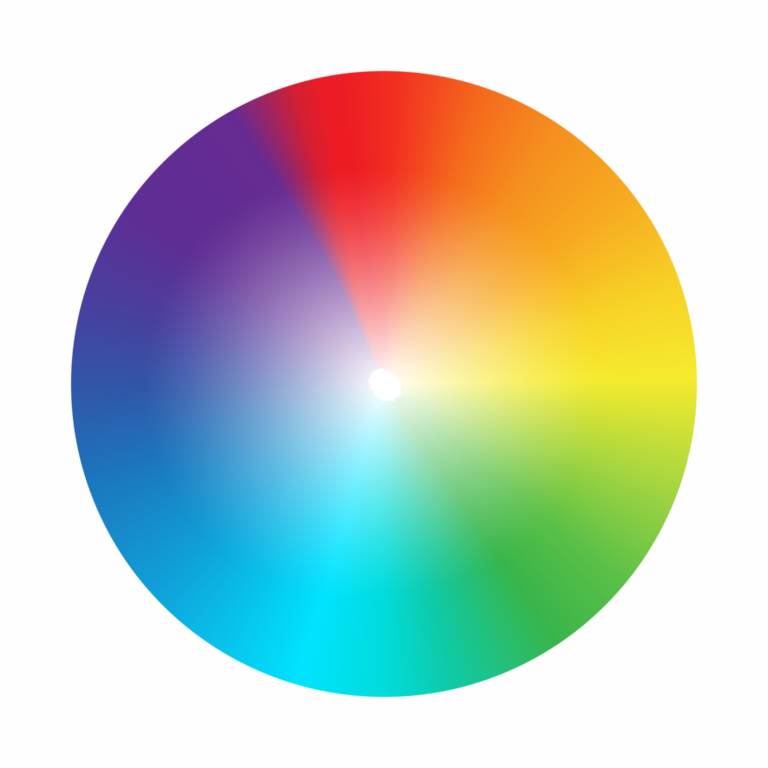
A WebGL 2 fragment shader for this background:

```glsl
#version 300 es
precision highp float;

#define WHEEL_RADIUS 0.4075
#define FADE_RADIUS 0.28
#define FADE_POWER 1.3
#define LEFT_HAZE 0.035
#define CORE_RADIUS 0.0202
#define FIRST_HUE 98.0
#define PAPER vec3(0.996)

uniform vec2 u_resolution;
out vec4 fragColor;

const vec3 RED = vec3(0.93, 0.11, 0.14);
const vec3 PURPLE = vec3(0.40, 0.17, 0.57);

// Blends towards the next colour between the last stop and this one
void addStop(inout vec3 color, inout float last, float angle, float at, vec3 next) {
    color = mix(color, next, clamp((angle - last) / (at - last), 0.0, 1.0));
    last = at;
}

// Hue ring, counterclockwise from red; the purple seam sharpens inwards
vec3 hueRing(float angle, float radius) {
    float spread = smoothstep(0.05, WHEEL_RADIUS, radius);
    vec3 c = RED;
    float last = mix(106.0, 101.0, spread);
    addStop(c, last, angle, mix(109.0, 107.0, spread), vec3(0.83, 0.12, 0.20));
    addStop(c, last, angle, mix(114.0, 119.0, spread), PURPLE);
    addStop(c, last, angle, 146.0, vec3(0.37, 0.18, 0.58));
    addStop(c, last, angle, 165.0, vec3(0.28, 0.25, 0.62));
    addStop(c, last, angle, 181.0, vec3(0.19, 0.34, 0.66));
    addStop(c, last, angle, 198.0, vec3(0.11, 0.46, 0.74));
    addStop(c, last, angle, 222.0, vec3(0.06, 0.63, 0.85));
    addStop(c, last, angle, 254.0, vec3(0.00, 0.89, 1.00));
    addStop(c, last, angle, 270.0, vec3(0.00, 0.86, 0.86));
    addStop(c, last, angle, 283.0, vec3(0.06, 0.79, 0.65));
    addStop(c, last, angle, 304.0, vec3(0.22, 0.71, 0.29));
    addStop(c, last, angle, 320.0, vec3(0.35, 0.75, 0.28));
    addStop(c, last, angle, 341.0, vec3(0.66, 0.84, 0.25));
    addStop(c, last, angle, 361.0, vec3(0.96, 0.92, 0.18));
    addStop(c, last, angle, 379.0, vec3(0.97, 0.82, 0.15));
    addStop(c, last, angle, 397.0, vec3(0.97, 0.67, 0.13));
    addStop(c, last, angle, 416.0, vec3(0.96, 0.56, 0.12));
    addStop(c, last, angle, 431.0, vec3(0.96, 0.42, 0.11));
    addStop(c, last, angle, 448.0, vec3(0.95, 0.18, 0.13));
    addStop(c, last, angle, 458.0, RED);
    return c;
}

// Ragged outline of the white core, from layered sines
float coreOutline(float theta) {
    float diagonal = theta + radians(45.0);
    float ragged = 0.0007 * sin(11.0 * theta + 1.0) + 0.0005 * sin(23.0 * theta);
    return CORE_RADIUS + 0.0028 * cos(2.0 * diagonal) + 0.0016 * cos(diagonal) + ragged;
}

void main() {
    float size = min(u_resolution.x, u_resolution.y);
    vec2 p = (gl_FragCoord.xy - 0.5 * u_resolution) / size;
    float pixel = 1.0 / size;
    float radius = length(p);
    float theta = atan(p.y, p.x);
    float angle = mod(degrees(theta) - FIRST_HUE, 360.0) + FIRST_HUE;

    // Colours pale towards the middle, a little wider on the left
    float reach = FADE_RADIUS + LEFT_HAZE * max(-p.x / max(radius, pixel), 0.0);
    float paleness = pow(max(1.0 - radius / reach, 0.0), FADE_POWER);
    vec3 color = mix(hueRing(angle, radius), vec3(1.0), paleness);

    // White core
    float core = coreOutline(theta) - radius;
    color = mix(color, vec3(1.0), smoothstep(-pixel, pixel, core));

    // Disc on plain paper
    float disc = smoothstep(-pixel, pixel, WHEEL_RADIUS - radius);
    fragColor = vec4(mix(PAPER, color, disc), 1.0);
}
```
